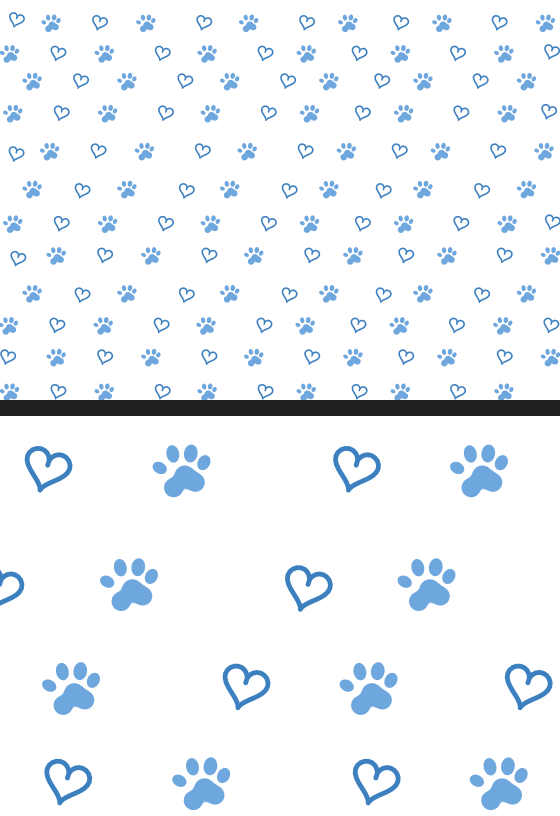
Top, the full canvas; bottom, a detail of the centre.
Give the GLSL for this pattern, as a Shadertoy shader.

```glsl
// Blue paw prints and tilted outline hearts alternating in staggered rows on white.
// Each row shifts one shared uneven column rhythm; the nearest paw and heart are
// found first, then drawn once each with distance functions.

// Layout units: canvas width = 768, y pointing down.
const float PAW_X[6] = float[6](0., 130., 271., 407., 536., 678.);
const float HEART_X[5] = float[5](66., 209., 350., 479., 614.);

// Position of the first paw in each row
const vec2 ROW[12] = vec2[12](
    vec2(70, 32), vec2(13, 74), vec2(44, 112), vec2(17.5, 156),
    vec2(68, 208), vec2(44, 260), vec2(17.5, 307.5), vec2(77, 351),
    vec2(44, 403), vec2(11.5, 447), vec2(77, 490.5), vec2(13, 538));

// Loose heart at the row's end, relative to its first paw
const vec2 STRAY[12] = vec2[12](
    vec2(-48, -4), vec2(743, -2), vec2(-200, 0), vec2(734.5, -2),
    vec2(-46.5, 4), vec2(-200, 0), vec2(739.5, -2), vec2(-53, 4.5),
    vec2(-200, 0), vec2(743.5, 0), vec2(-67, 0), vec2(-200, 0));

vec2 rotate(vec2 p, float a) {
    float c = cos(a), s = sin(a);
    return vec2(c * p.x + s * p.y, c * p.y - s * p.x);
}

vec2 nearer(vec2 a, vec2 b) {
    return dot(a, a) < dot(b, b) ? a : b;
}

float smoothMin(float a, float b, float k) {
    float h = max(k - abs(a - b), 0.) / k;
    return min(a, b) - h * h * k * .25;
}

float ellipseDistance(vec2 p, vec2 radii, float tilt) {
    p = rotate(p, tilt);
    float k = length(p / radii);
    return k * (k - 1.) / max(length(p / (radii * radii)), 1e-3);
}

float segmentDistance(vec2 p, vec2 a, vec2 b) {
    vec2 pa = p - a, ba = b - a;
    return length(pa - ba * clamp(dot(pa, ba) / dot(ba, ba), 0., 1.));
}

float pawDistance(vec2 p) {
    // Three-lobed pad
    float d = smoothMin(length(p - vec2(1.5, 2.2)) - 4.7,
                        length(p - vec2(-3.6, 7.6)) - 4.4, 3.);
    d = smoothMin(d, length(p - vec2(6.3, 5.2)) - 4.3, 3.);
    // Four toes
    d = min(d, ellipseDistance(p - vec2(-10., -1.4), vec2(3.4, 2.6), .5));
    d = min(d, ellipseDistance(p - vec2(-4., -7.8), vec2(2.9, 4.), -.2));
    d = min(d, ellipseDistance(p - vec2(4.2, -8.), vec2(3.1, 4.1), .15));
    return min(d, ellipseDistance(p - vec2(10.2, -3.8), vec2(2.8, 3.6), .5));
}

vec2 heartCurve(float t) {
    float s = sin(t);
    return .63 * vec2(16. * s * s * s,
        -2.5 - 13. * cos(t) + 5. * cos(2. * t) + 2. * cos(3. * t) + cos(4. * t));
}

float heartDistance(vec2 p) {
    p = rotate(p, .3);
    // Short spur running inward from the notch
    float d = segmentDistance(p, vec2(0, -4.7), vec2(0, -2.8));
    vec2 a = heartCurve(0.);
    for (int i = 1; i <= 40; i++) {
        vec2 b = heartCurve(float(i) * 6.28319 / 40.);
        d = min(d, segmentDistance(p, a, b));
        a = b;
    }
    return d - 1.1;
}

void mainImage(out vec4 fragColor, in vec2 fragCoord) {
    float pixel = 768. / iResolution.x;
    vec2 p = vec2(fragCoord.x, iResolution.y - fragCoord.y) * pixel;

    // Offsets to the nearest paw and heart
    vec2 paw = vec2(1e3), heart = vec2(1e3);
    for (int r = 0; r < 12; r++) {
        vec2 q = p - ROW[r];
        vec2 slip = r == 5 || r == 8 ? vec2(2, 2.5) : vec2(0);
        for (int c = 0; c < 6; c++) paw = nearer(paw, q - vec2(PAW_X[c], 0));
        for (int c = 0; c < 5; c++) heart = nearer(heart, q - slip - vec2(HEART_X[c], 0));
        heart = nearer(heart, q - STRAY[r]);
    }

    // Smooth-edged fills over white
    vec3 color = vec3(1);
    color = mix(color, vec3(.43, .65, .87), clamp(.5 - pawDistance(paw) / pixel, 0., 1.));
    color = mix(color, vec3(.24, .50, .75), clamp(.5 - heartDistance(heart) / pixel, 0., 1.));
    fragColor = vec4(color, 1);
}
```
